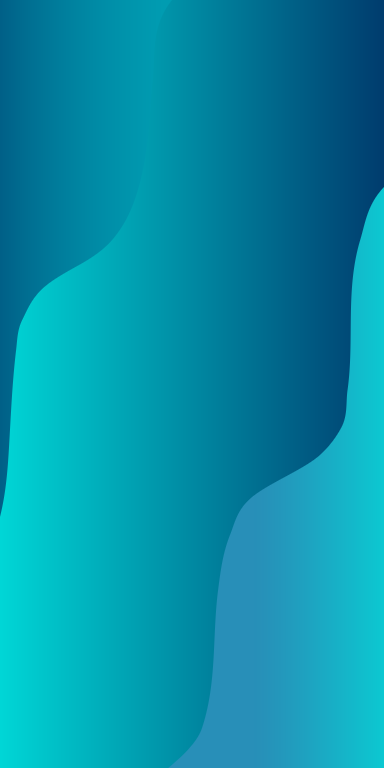
Write a Shadertoy shader that draws this background.

```glsl
#define KNOTS 10
#define SHADE_DARK vec3(0.0, 0.375, 0.53)
#define SHADE_LIGHT vec3(0.0, 0.61, 0.695)
#define SHADE_WIDTH 0.42
#define WAVE_BRIGHT vec3(0.0, 0.84, 0.84)
#define WAVE_DEEP vec3(0.0, 0.235, 0.43)
#define CORNER_BLUE vec3(0.155, 0.56, 0.72)
#define CORNER_AQUA vec3(0.045, 0.785, 0.82)
#define CORNER_START 0.66

// Each knot holds height, edge position and slope, in canvas widths
const vec3 LEFT_EDGE[KNOTS] = vec3[KNOTS](
    vec3(0.654, 0.000, 0.25), vec3(0.828, 0.023, 0.06),
    vec3(1.089, 0.042, 0.12), vec3(1.167, 0.058, 0.50),
    vec3(1.258, 0.122, 1.25), vec3(1.310, 0.206, 1.80),
    vec3(1.375, 0.292, 0.85), vec3(1.505, 0.359, 0.30),
    vec3(1.792, 0.398, 0.10), vec3(2.000, 0.448, 0.80));

const vec3 RIGHT_EDGE[KNOTS] = vec3[KNOTS](
    vec3(0.000, 0.438, 1.20), vec3(0.104, 0.526, 0.33),
    vec3(0.464, 0.568, 0.13), vec3(0.607, 0.599, 0.40),
    vec3(0.701, 0.651, 1.10), vec3(0.815, 0.833, 1.10),
    vec3(0.885, 0.888, 0.55), vec3(0.984, 0.905, 0.14),
    vec3(1.375, 0.938, 0.30), vec3(1.513, 1.000, 0.95));

// Cubic Hermite segment between two knots
float hermite(vec3 a, vec3 b, float y) {
    float span = b.x - a.x;
    float t = (y - a.x) / span;
    float s = 1.0 - t;
    return s * s * ((1.0 + 2.0 * t) * a.y + t * span * a.z)
         + t * t * ((1.0 + 2.0 * s) * b.y - s * span * b.z);
}

// Horizontal position of an edge, extended straight past its ends
float edgeAt(vec3 knots[KNOTS], float y) {
    vec3 first = knots[0];
    vec3 last = knots[KNOTS - 1];
    if (y < first.x) return first.y + first.z * (y - first.x);
    if (y > last.x) return last.y + last.z * (y - last.x);
    float x = first.y;
    for (int i = 0; i < KNOTS - 1; i++) {
        if (y >= knots[i].x) x = hermite(knots[i], knots[i + 1], y);
    }
    return x;
}

// Antialiased coverage on the positive side of an edge
float coverage(float d) {
    float pixel = max(length(vec2(dFdx(d), dFdy(d))), 1e-5);
    return clamp(d / pixel + 0.5, 0.0, 1.0);
}

void mainImage(out vec4 fragColor, in vec2 fragCoord) {
    vec2 p = fragCoord / iResolution.xy * vec2(1.0, 2.0);

    // Horizontal gradients of the three layers
    float rise = clamp(p.x / SHADE_WIDTH, 0.0, 1.0);
    vec3 shade = mix(SHADE_DARK, SHADE_LIGHT, rise * (1.5 - 0.5 * rise));
    vec3 wave = mix(WAVE_BRIGHT, WAVE_DEEP, p.x);
    float turn = clamp((p.x - CORNER_START) / (1.0 - CORNER_START), 0.0, 1.0);
    vec3 corner = mix(CORNER_BLUE, CORNER_AQUA, pow(turn, 1.2));

    // Stack the layers from back to front
    vec3 color = mix(shade, wave, coverage(p.x - edgeAt(LEFT_EDGE, p.y)));
    color = mix(color, corner, coverage(p.x - edgeAt(RIGHT_EDGE, p.y)));
    fragColor = vec4(color, 1.0);
}
```
